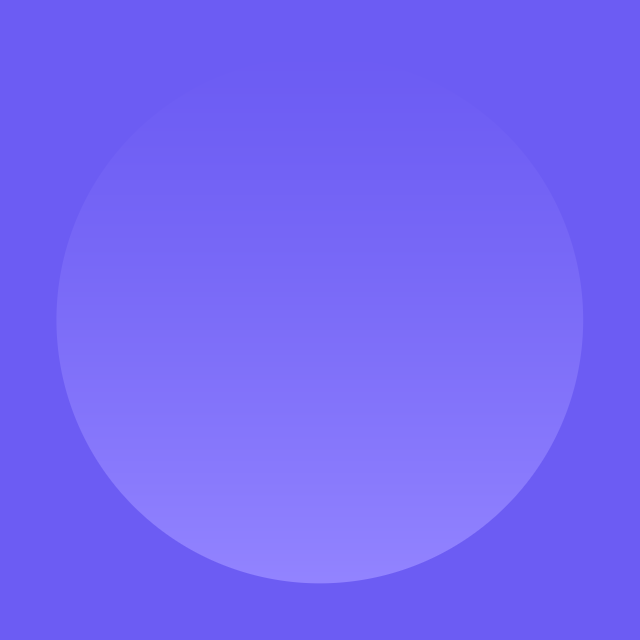
Reproduce this background procedurally as a WebGL 1 fragment shader.

```glsl
precision highp float;

uniform vec2 u_resolution;

const vec3 BACKGROUND = vec3(0.425, 0.361, 0.953);
const vec3 DISC_GLOW = vec3(0.573, 0.516, 1.0);
const vec2 DISC_CENTER = vec2(0.4997, 0.5);
const float DISC_RADIUS = 0.4115;
const float FADE_POWER = 1.25;

// Signed distance to a circle, negative inside
float circleDistance(vec2 point, vec2 center, float radius) {
    return length(point - center) - radius;
}

void main() {
    float canvasSize = min(u_resolution.x, u_resolution.y);
    vec2 point = (gl_FragCoord.xy - 0.5 * u_resolution) / canvasSize + 0.5;
    float pixel = 1.0 / canvasSize;

    // Disc with an edge about one pixel wide
    float edge = circleDistance(point, DISC_CENTER, DISC_RADIUS);
    float coverage = clamp(0.5 - edge / pixel, 0.0, 1.0);

    // Glow fading from the bottom of the disc to its top
    float discTop = DISC_CENTER.y + DISC_RADIUS;
    float depth = clamp((discTop - point.y) / (2.0 * DISC_RADIUS), 0.0, 1.0);
    float glow = pow(depth, FADE_POWER);

    gl_FragColor = vec4(mix(BACKGROUND, DISC_GLOW, glow * coverage), 1.0);
}
```
